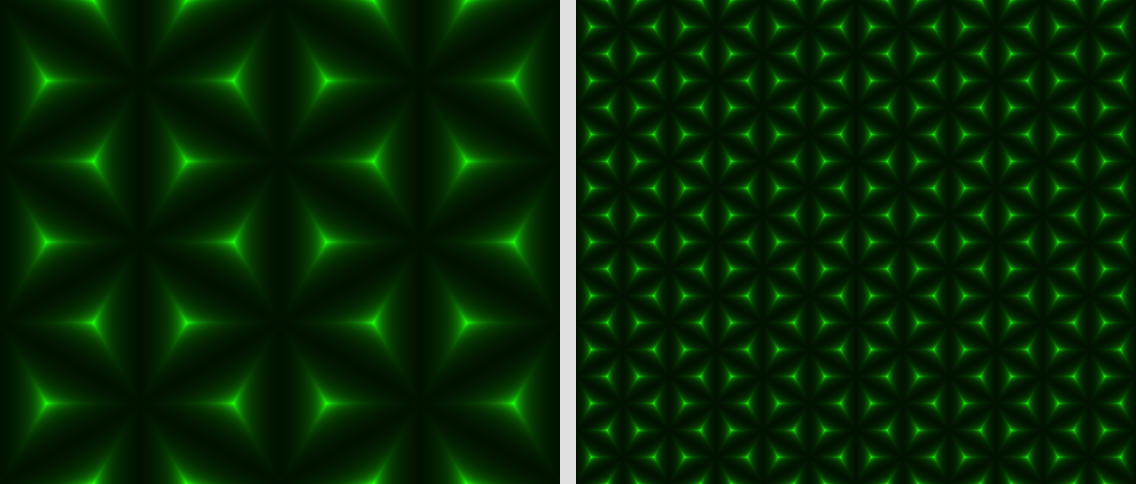
Left: one tile. Right: repeated 3 by 3.
This pattern is drawn by a WebGL 2 fragment shader. Its source:

```glsl
#version 300 es
precision highp float;
// Glowing green stars at the centres of a triangular tiling.
// Barycentric coordinates of each triangle give a roof-shaped distance,
// whose reciprocal makes a bright core with three fading ridges.

uniform vec2 u_resolution;
out vec4 fragColor;

const vec2 REPEATS = vec2(2.0, 3.0);       // whole cells across and down
const vec3 GLOW_TINT = vec3(0.1, 1.0, 0.02);
const float SIDE_PINCH = 0.25;             // hollowing of upright faces
const float SLANT_PINCH = 0.9;             // hollowing of slanted faces

// Barycentric coordinates in a tiling with upright edges at whole x.
vec3 triangleCoords(vec2 p) {
    vec3 f = fract(vec3(p.x, p.y - 0.5 * p.x, -p.y - 0.5 * p.x));
    return f.x + f.y + f.z > 1.5 ? 1.0 - f : f;
}

// Zero at the triangle centre, one along its edges, creased on the ridges.
float starDistance(vec3 bary) {
    float nearest = min(bary.x, min(bary.y, bary.z));
    vec3 d = bary - nearest;
    float roof = 1.0 - 3.0 * nearest;
    float offRidge = dot(d, d.yzx) / max(roof, 1e-4);
    float pinch = d.x < min(d.y, d.z) ? SIDE_PINCH : SLANT_PINCH;
    return roof + pinch * offRidge * (1.0 - roof);
}

// Reciprocal falloff from the core to the dark edges.
float glow(float dist) {
    return 1.0 / (0.95 + dist * (5.9 + 7.6 * dist));
}

float starField(vec2 uv) {
    vec2 p = uv * REPEATS * vec2(2.0, 1.0); // two triangles across a cell
    return glow(starDistance(triangleCoords(p)));
}

void main() {
    // Average four samples to smooth the cores and ridges.
    float light = 0.0;
    for (int i = 0; i < 4; i++) {
        vec2 offset = 0.5 * vec2(i & 1, i >> 1) - 0.25;
        light += 0.25 * starField((gl_FragCoord.xy + offset) / u_resolution);
    }
    fragColor = vec4(GLOW_TINT * light, 1.0);
}
```
